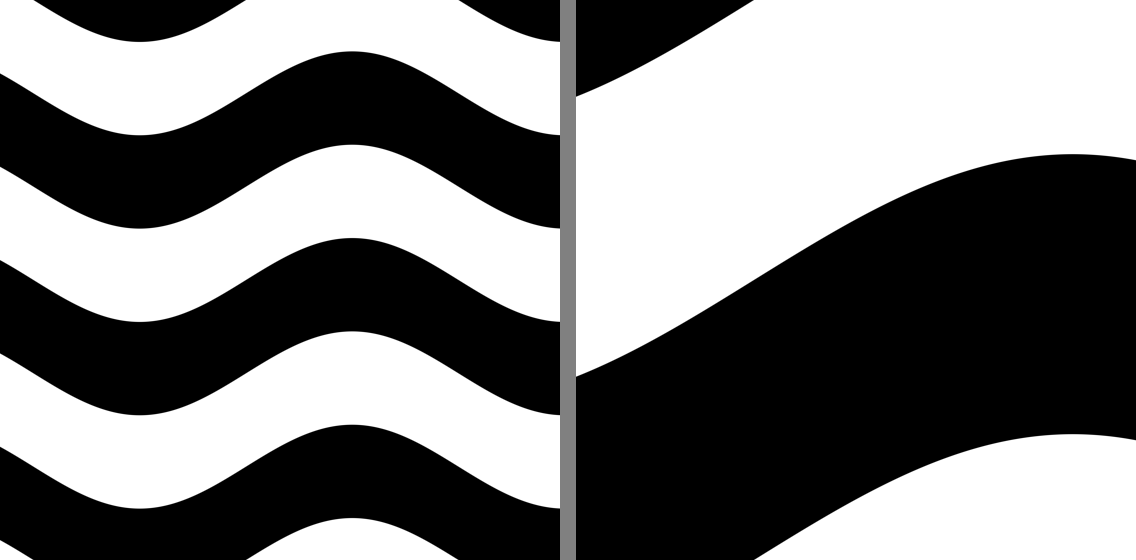
Left: the whole. Right: its middle third, enlarged.
Write a WebGL 2 fragment shader that draws this pattern.

```glsl
#version 300 es
precision highp float;
// Equal black and white bands, three pairs down the canvas, bent by one sine wave.
// Height above the wave is folded into a band distance, then divided by the
// wave's steepness so that edges stay evenly smooth along the slopes.

uniform vec2 u_resolution;
out vec4 fragColor;

const float TAU = 6.2831853;

// Signed distance to the nearest band edge, negative inside black.
float bandDistance(vec2 p) {
    float frequency = TAU / 0.759;
    float amplitude = 0.0749;
    float phase = (p.x - 0.2495) * frequency;

    // Depth below the top, with the wave flattened out.
    float depth = 1.0 - p.y - amplitude * cos(phase);
    float slope = amplitude * frequency * sin(phase);

    // Triangle fold: 0 at the middle of black, 0.5 at the middle of white.
    float fold = abs(fract(depth * 3.0 - 0.25) - 0.5);
    return (fold - 0.25) / 3.0 / sqrt(1.0 + slope * slope);
}

void main() {
    vec2 p = gl_FragCoord.xy / u_resolution;
    float edge = 0.75 / min(u_resolution.x, u_resolution.y);
    float white = smoothstep(-edge, edge, bandDistance(p));
    fragColor = vec4(vec3(white), 1.0);
}
```
